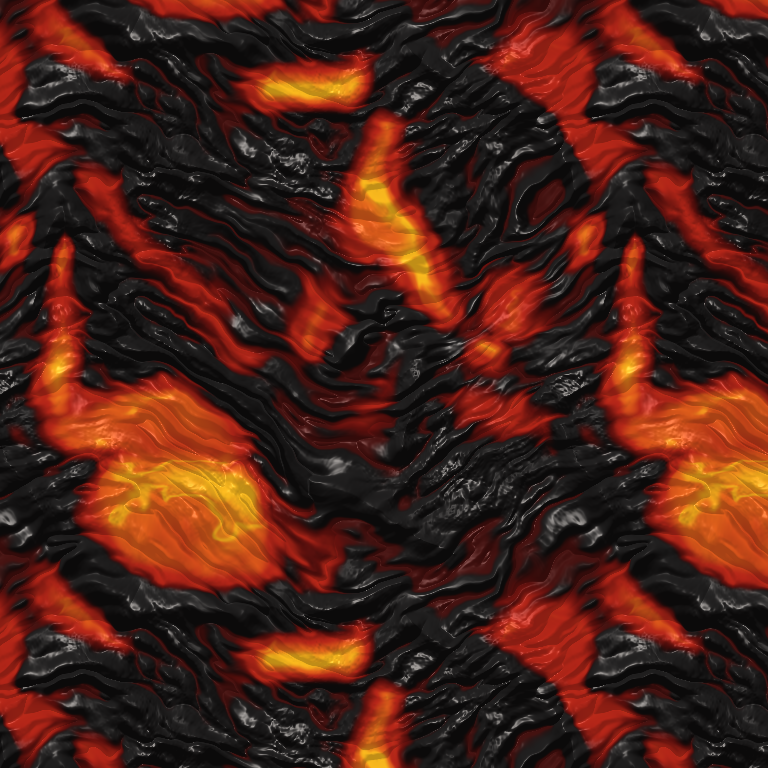
A WebGL 2 fragment shader for this texture:

```glsl
#version 300 es
precision highp float;

#define REPEATS 1.347
#define WARP 0.045
#define FOLDS 19.0
#define SAG 0.12
#define BUMP 0.05
#define GLOSS 22.0
#define ROPE_RADIUS 0.022
#define GLOW_EDGE 0.035
#define TAU 6.2831853

uniform vec2 u_resolution;
out vec4 fragColor;

float hash(vec2 p) {
  return fract(sin(dot(p, vec2(127.1, 311.7))) * 43758.5453);
}

// Value noise that wraps once per tile
float noise(vec2 q, vec2 period) {
  vec2 x = q * period, i = floor(x), f = fract(x);
  f = f * f * (3.0 - 2.0 * f);
  vec2 lo = mod(i, period), hi = mod(i + 1.0, period);
  return mix(mix(hash(lo), hash(vec2(hi.x, lo.y)), f.x),
             mix(hash(vec2(lo.x, hi.y)), hash(hi), f.x), f.y);
}

float fbm(vec2 q, vec2 period) {
  float sum = 0.0, amp = 0.53;
  for (int i = 0; i < 4; i++) {
    sum += amp * noise(q, period);
    q += vec2(0.37, 0.19);
    period *= 2.0;
    amp *= 0.5;
  }
  return sum;
}

// Distance to a wrapped, tapering capsule
float capsule(vec2 q, vec2 a, vec2 b, float ra, float rb) {
  vec2 p = q - 0.5 * (a + b), axis = 0.5 * (b - a);
  p -= round(p);
  float t = clamp(dot(p, axis) / dot(axis, axis), -1.0, 1.0);
  return length(p - axis * t) - mix(ra, rb, 0.5 + 0.5 * t);
}

float pool(vec2 q, vec2 a, vec2 b, float ra, float rb, float temp) {
  return temp * (1.0 - smoothstep(-GLOW_EDGE, GLOW_EDGE, capsule(q, a, b, ra, rb)));
}

float strand(vec2 q, vec2 a, vec2 b, vec2 c, vec2 d) {
  float r = ROPE_RADIUS;
  return min(capsule(q, a, b, r * 0.7, r), min(capsule(q, b, c, r, r), capsule(q, c, d, r, r * 0.7)));
}

// Thick cooled ropes
float ropes(vec2 q) {
  float d = strand(q, vec2(0.04, 0.18), vec2(0.18, 0.15), vec2(0.27, 0.27), vec2(0.41, 0.32));
  d = min(d, strand(q, vec2(0.0, 0.75), vec2(0.09, 0.95), vec2(0.22, 1.07), vec2(0.7, 1.04)));
  d = min(d, strand(q, vec2(0.2, 0.61), vec2(0.36, 0.63), vec2(0.5, 0.8), vec2(0.8, 0.98)));
  d = min(d, strand(q, vec2(0.57, 0.61), vec2(0.67, 0.53), vec2(0.74, 0.6), vec2(0.68, 0.78)));
  d = min(d, strand(q, vec2(0.05, 0.52), vec2(0.1, 0.34), vec2(0.18, 0.44), vec2(0.21, 0.56)));
  return min(d, strand(q, vec2(0.73, 0.1), vec2(0.83, 0.16), vec2(0.93, 0.23), vec2(1.0, 0.33)));
}

// Molten areas
float lava(vec2 q) {
  float h = pool(q, vec2(0.14, 0.75), vec2(0.33, 0.77), 0.06, 0.09, 0.84);
  h = max(h, pool(q, vec2(0.25, 0.9), vec2(0.37, 0.92), 0.11, 0.11, 0.88));
  h = max(h, pool(q, vec2(0.12, 0.42), vec2(0.11, 0.7), 0.028, 0.035, 0.78));
  h = max(h, pool(q, vec2(0.69, 0.23), vec2(0.67, 0.39), 0.015, 0.065, 0.97));
  h = max(h, pool(q, vec2(0.69, 0.39), vec2(0.77, 0.53), 0.06, 0.015, 1.0));
  h = max(h, pool(q, vec2(0.46, 0.14), vec2(0.61, 0.14), 0.037, 0.045, 0.92));
  h = max(h, pool(q, vec2(0.93, 0.12), vec2(1.04, 0.25), 0.075, 0.055, 0.63));
  h = max(h, pool(q, vec2(0.08, 0.03), vec2(0.2, 0.11), 0.035, 0.025, 0.74));
  h = max(h, pool(q, vec2(0.55, 0.53), vec2(0.53, 0.58), 0.03, 0.03, 1.02));
  h = max(h, pool(q, vec2(0.88, 0.5), vec2(0.88, 0.56), 0.045, 0.04, 0.64));
  h = max(h, pool(q, vec2(0.83, 0.6), vec2(0.86, 0.62), 0.015, 0.015, 0.98));
  h = max(h, pool(q, vec2(1.01, 0.4), vec2(1.0, 0.44), 0.025, 0.02, 0.96));
  h = max(h, pool(q, vec2(0.17, 0.3), vec2(0.42, 0.62), 0.03, 0.02, 0.5));
  h = max(h, pool(q, vec2(0.82, 0.71), vec2(1.02, 0.77), 0.025, 0.035, 0.52));
  h = max(h, pool(q, vec2(0.61, 0.72), vec2(0.72, 0.62), 0.015, 0.02, 0.4));
  return max(h, pool(q, vec2(0.5, 0.9), vec2(0.54, 0.98), 0.04, 0.04, 0.36));
}

// Rope-like folds with a rough grain
float crustHeight(vec2 q) {
  vec2 flow = vec2(q.x, q.y - SAG * cos(TAU * (q.x - 0.65)));
  float fold = abs(sin(FOLDS * fbm(flow, vec2(3.0, 8.0))));
  float rough = smoothstep(0.35, 0.7, noise(q, vec2(7.0)));
  float dome = 1.0 - smoothstep(-ROPE_RADIUS, 0.02, ropes(q));
  return 0.6 * fold + 0.7 * dome + (0.2 + 0.5 * rough) * fbm(q, vec2(26.0));
}

vec3 heatColor(float h) {
  vec3 c = mix(vec3(0.07, 0.03, 0.03), vec3(0.36, 0.06, 0.05), smoothstep(0.05, 0.35, h));
  c = mix(c, vec3(0.67, 0.14, 0.09), smoothstep(0.3, 0.58, h));
  c = mix(c, vec3(0.83, 0.35, 0.10), smoothstep(0.55, 0.8, h));
  return mix(c, vec3(0.92, 0.68, 0.11), smoothstep(0.77, 1.0, h));
}

void main() {
  vec2 uv = gl_FragCoord.xy / u_resolution;
  vec2 q = vec2(uv.x, 1.0 - uv.y) * REPEATS;
  q += WARP * (2.0 * vec2(fbm(q, vec2(6.0)), fbm(q + 0.43, vec2(6.0))) - 1.0);

  // Relief and gloss
  vec2 e = vec2(0.003, 0.0);
  float height = crustHeight(q);
  vec2 slope = vec2(crustHeight(q + e) - height, crustHeight(q + e.yx) - height) / e.x;
  vec3 normal = normalize(vec3(-slope * BUMP, 1.0));
  vec3 light = normalize(vec3(-0.2, -0.7, 0.7));
  float diffuse = max(dot(normal, light), 0.0);
  float gloss = pow(max(dot(normal, normalize(light + vec3(0.0, 0.0, 1.0))), 0.0), GLOSS);

  // Temperature with swirls, bright filaments and red crevices
  float swirl = fbm(q + 0.06 * fbm(q, vec2(9.0)), vec2(7.0, 9.0));
  float heat = lava(q);
  float filament = 1.0 - smoothstep(0.0, 0.05, abs(swirl - 0.5));
  heat *= 0.95 + 0.8 * (swirl - 0.5) + 0.12 * filament;
  heat *= smoothstep(-0.01, 0.03, ropes(q));
  heat += 0.26 * (1.0 - smoothstep(0.25, 0.75, height)) * (1.0 - smoothstep(0.3, 0.6, heat));

  // Black crust over glowing rock
  float glint = gloss * smoothstep(0.45, 0.75, noise(q, vec2(19.0)));
  vec3 crust = vec3(0.045, 0.04, 0.04) + 0.09 * diffuse + vec3(0.42, 0.41, 0.40) * (0.3 * gloss + 0.9 * glint);
  vec3 molten = heatColor(heat) * (0.82 + 0.25 * diffuse) + 0.2 * glint;
  fragColor = vec4(mix(crust, molten, smoothstep(0.08, 0.34, heat)), 1.0);
}
```
